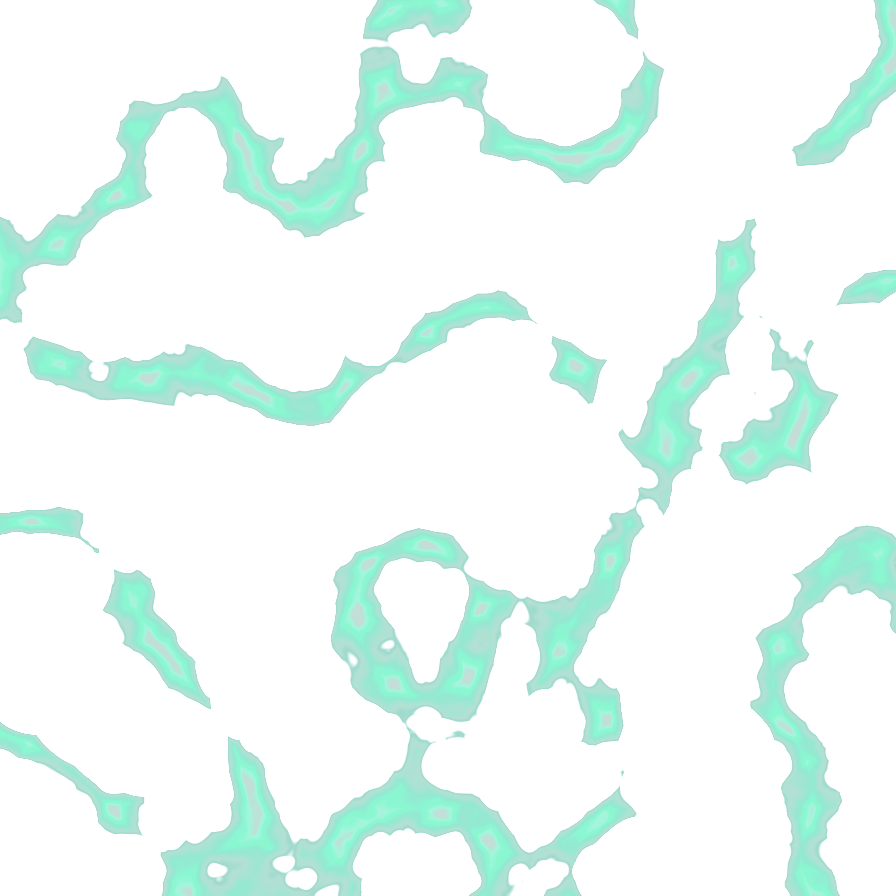
Reproduce this pattern procedurally as a WebGL 1 fragment shader.

```glsl
precision highp float;

uniform vec2 u_resolution;

vec2 hash22(vec2 p) {
    vec3 q = fract(vec3(p.xyx) * vec3(0.1031, 0.1030, 0.0973));
    q += dot(q, q.yzx + 33.33);
    return fract((q.xx + q.yz) * q.zy);
}

// Contribution of one lattice corner: random unit slope times offset
float slope(vec2 cell, vec2 corner, vec2 f) {
    vec2 g = normalize(hash22(cell + corner) - 0.4999);
    return dot(g, f - corner);
}

float gradientNoise(vec2 p) {
    vec2 cell = floor(p);
    vec2 f = p - cell;
    vec2 w = f * f * f * (f * (f * 6.0 - 15.0) + 10.0);
    float low = mix(slope(cell, vec2(0.0, 0.0), f), slope(cell, vec2(1.0, 0.0), f), w.x);
    float high = mix(slope(cell, vec2(0.0, 1.0), f), slope(cell, vec2(1.0, 1.0), f), w.x);
    return mix(low, high, w.y);
}

// Folded octaves: low values form veins with spiky outlines
float turbulence(vec2 p) {
    float sum = 0.0;
    float weight = 1.0;
    for (int i = 0; i < 4; i++) {
        sum += weight * abs(gradientNoise(p));
        p = mat2(1.68, 1.26, -1.26, 1.68) * p + vec2(17.3, 41.7);
        weight *= 0.34;
    }
    return sum;
}

// Vein colour from the rim (0) to the deepest core (1)
vec3 veinColor(float depth) {
    vec3 rim = vec3(0.61, 0.85, 0.80);
    vec3 mist = vec3(0.70, 0.88, 0.83);
    vec3 teal = vec3(0.58, 0.91, 0.82);
    vec3 mint = vec3(0.54, 0.97, 0.82);
    vec3 glow = vec3(0.64, 0.96, 0.86);
    vec3 ash = vec3(0.76, 0.87, 0.84);

    vec3 color = mix(rim, mist, smoothstep(0.0, 0.09, depth));
    color = mix(color, teal, smoothstep(0.09, 0.32, depth));
    color = mix(color, mint, smoothstep(0.30, 0.48, depth));
    color = mix(color, glow, smoothstep(0.52, 0.64, depth));
    return mix(color, ash, smoothstep(0.64, 0.78, depth));
}

void main() {
    vec2 uv = gl_FragCoord.xy / min(u_resolution.x, u_resolution.y);

    float depth = 1.0 - turbulence(uv * 4.0 + vec2(23.4, 8.7)) / 0.157;
    float coverage = smoothstep(-0.02, 0.02, depth);

    gl_FragColor = vec4(mix(vec3(1.0), veinColor(depth), coverage), 1.0);
}
```
